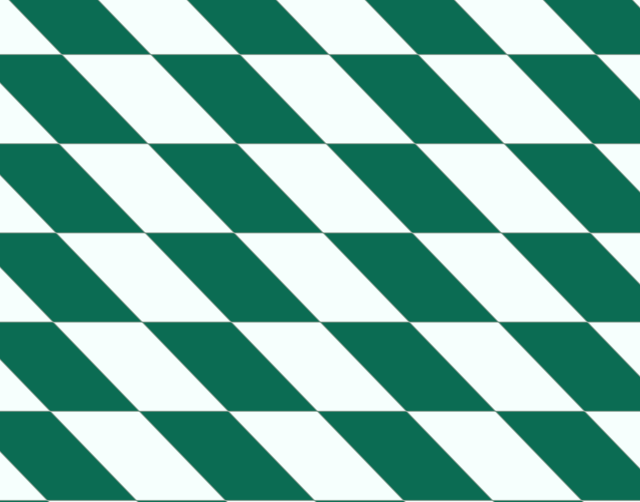
Reproduce this pattern procedurally as a Shadertoy shader.

```glsl
// A slanted checkerboard of green and white parallelograms.
// The plane is sheared into lattice coordinates; the product of two signed
// triangle waves gives the checker, with a thin greyed blend on every edge.

// Lengths are fractions of the canvas width, with y measured down from the top.
const vec2  CELL      = vec2(0.13913, 0.13935); // cell width and row height
const vec2  ANCHOR    = vec2(0.0966, 0.0852);   // one lattice corner
const float SLANT     = 0.966;                  // sideways run per unit of drop
const float EDGE_HALF = 0.0020;                 // half width of the soft edge

const vec3 GREEN     = vec3(0.042, 0.424, 0.326);
const vec3 WHITE     = vec3(0.963, 1.000, 0.992);
const vec3 EDGE_GREY = vec3(0.000, 0.085, 0.085); // tint removed mid-edge

// Distance to the nearest integer, with a sign that alternates per interval.
vec2 signedTriangle(vec2 x) {
    return 0.5 - abs(mod(x + 0.5, 2.0) - 1.0);
}

// Sign of a distance, eased from -1 to 1 across the edge.
vec2 softSign(vec2 distance, float halfWidth) {
    return 2.0 * smoothstep(-halfWidth, halfWidth, distance) - 1.0;
}

void mainImage(out vec4 fragColor, in vec2 fragCoord) {
    vec2 p = vec2(fragCoord.x, iResolution.y - fragCoord.y) / iResolution.x;

    // Undo the slant, then count in cells.
    vec2 q = p - ANCHOR;
    q.x -= SLANT * q.y;
    vec2 lattice = q / CELL;

    // Perpendicular distances to the slanted and the level edges.
    vec2 edge = signedTriangle(lattice) * CELL;
    edge.x /= sqrt(1.0 + SLANT * SLANT);

    // Checker coverage, never sharper than a pixel.
    float halfWidth = max(EDGE_HALF, 0.75 / iResolution.x);
    vec2 side = softSign(edge, halfWidth);
    float whiteness = 0.5 + 0.5 * side.x * side.y;

    // Blend the two colours, greyed where they meet.
    vec3 color = mix(GREEN, WHITE, whiteness);
    color -= EDGE_GREY * 4.0 * whiteness * (1.0 - whiteness);

    fragColor = vec4(color, 1.0);
}
```
